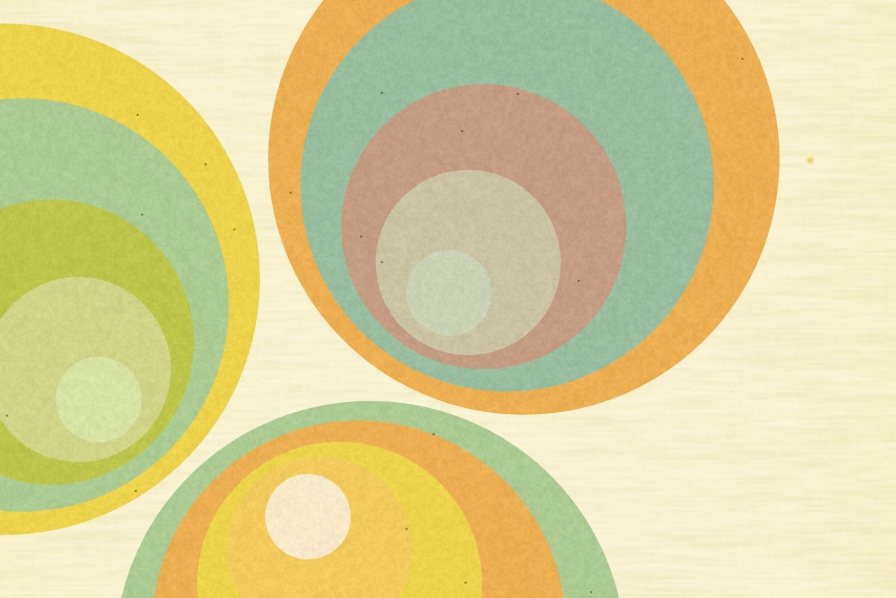
Give the GLSL for this background, as a Shadertoy shader.

```glsl
const int DISCS = 5;

float hash(vec2 cell) {
    vec3 q = fract(vec3(cell.xyx) * 0.1031);
    q += dot(q, q.yzx + 33.33);
    return fract((q.x + q.y) * q.z);
}

float valueNoise(vec2 p) {
    vec2 cell = floor(p);
    vec2 f = fract(p);
    f = f * f * (3.0 - 2.0 * f);
    float low = mix(hash(cell), hash(cell + vec2(1, 0)), f.x);
    float high = mix(hash(cell + vec2(0, 1)), hash(cell + vec2(1, 1)), f.x);
    return mix(low, high, f.y);
}

// Antialiased coverage of a filled disc
float disc(vec2 p, vec2 center, float radius, float pixel) {
    return smoothstep(0.75 * pixel, -0.75 * pixel, length(p - center) - radius);
}

// Nested discs painted from the largest to the smallest; alpha holds coverage
vec4 paintStack(vec4 base, vec2 p, vec2 centers[DISCS], vec3 colors[DISCS],
                float radii[DISCS], float pixel) {
    for (int i = 0; i < DISCS; i++) {
        float cover = disc(p, centers[i], radii[i], pixel);
        base = mix(base, vec4(colors[i], 1.0), cover);
    }
    return base;
}

// Long horizontal fibres of the bare paper
float fibres(vec2 p) {
    float fine = valueNoise(p * vec2(22.0, 240.0));
    float broad = valueNoise(p * vec2(6.0, 90.0) + 17.0);
    return 0.6 * fine + 0.4 * broad - 0.5;
}

// Fine mottled grain
float grain(vec2 p) {
    return 0.6 * valueNoise(p * 270.0) + 0.4 * valueNoise(p * 110.0 + 9.0) - 0.5;
}

// Sparse dark flecks scattered over a grid
float flecks(vec2 p, float density) {
    vec2 grid = p * 24.0;
    vec2 cell = floor(grid);
    vec2 spot = 0.2 + 0.6 * vec2(hash(cell + 3.7), hash(cell + 8.1));
    float present = step(1.0 - density, hash(cell + 21.3));
    return present * smoothstep(0.07, 0.02, length(fract(grid) - spot));
}

void mainImage(out vec4 fragColor, in vec2 fragCoord) {
    vec2 p = fragCoord / iResolution.y;
    float pixel = 1.0 / iResolution.y;
    float aspect = iResolution.x / iResolution.y;

    vec3 cream = vec3(0.970, 0.948, 0.815);
    vec3 orange = vec3(0.925, 0.690, 0.325);
    vec3 yellow = vec3(0.925, 0.828, 0.295);
    vec3 leaf = vec3(0.675, 0.795, 0.570);
    vec3 teal = vec3(0.600, 0.745, 0.625);
    vec3 rose = vec3(0.765, 0.612, 0.505);
    vec3 olive = vec3(0.740, 0.775, 0.290);

    float radii[DISCS] = float[DISCS](0.4275, 0.3457, 0.2383, 0.1548, 0.0715);

    // Paper, slightly deeper toward the sides
    float side = abs(2.0 * p.x / aspect - 1.0);
    vec4 layer = vec4(cream - vec3(0.005, 0.008, 0.035) * pow(side, 4.0), 0.0);

    // Left stack
    layer = paintStack(layer, p,
        vec2[DISCS](vec2(0.007, 0.533), vec2(0.037, 0.490), vec2(0.086, 0.428),
                    vec2(0.131, 0.382), vec2(0.165, 0.332)),
        vec3[DISCS](yellow, leaf, olive, vec3(0.81, 0.83, 0.53), vec3(0.84, 0.89, 0.64)),
        radii, pixel);

    // Upper stack
    layer = paintStack(layer, p,
        vec2[DISCS](vec2(0.876, 0.734), vec2(0.848, 0.691), vec2(0.809, 0.621),
                    vec2(0.783, 0.561), vec2(0.751, 0.510)),
        vec3[DISCS](orange, teal, rose, vec3(0.79, 0.765, 0.635), vec3(0.79, 0.82, 0.71)),
        radii, pixel);

    // Lower stack
    layer = paintStack(layer, p,
        vec2[DISCS](vec2(0.619, -0.098), vec2(0.600, -0.049), vec2(0.568, 0.023),
                    vec2(0.535, 0.081), vec2(0.515, 0.136)),
        vec3[DISCS](leaf, orange, yellow, vec3(0.95, 0.79, 0.36), vec3(0.97, 0.91, 0.78)),
        radii, pixel);

    // Printed grain on the discs, woven fibres on the bare paper
    vec3 color = layer.rgb;
    color += vec3(0.045, 0.045, 0.10) * fibres(p) * (1.0 - layer.a);
    color += 0.07 * grain(p) * mix(0.35, 1.0, layer.a);
    color *= 1.0 - 0.35 * flecks(p, 0.04) * layer.a;

    // Small ochre stain
    float stain = smoothstep(0.009, 0.002, length(p - vec2(1.355, 0.732)));
    color = mix(color, vec3(0.88, 0.82, 0.40), 0.8 * stain);

    fragColor = vec4(clamp(color, 0.0, 1.0), 1.0);
}
```
